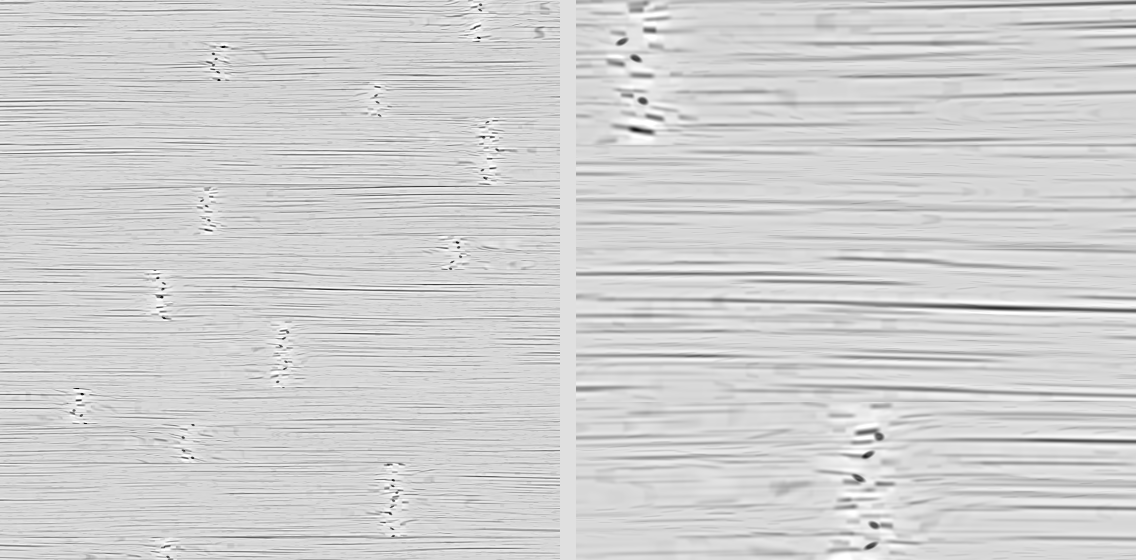
Left: the whole. Right: its middle third, enlarged.
This texture is drawn by a WebGL 2 fragment shader. Its source:

```glsl
#version 300 es
precision highp float;
// Pale grey bamboo strips: fine horizontal fibres, thin seams and one ragged node per strip.
uniform vec2 u_resolution;
out vec4 fragColor;

vec3 hash3(vec3 p) {
  p = fract(p * vec3(0.1031, 0.1030, 0.0973));
  p += dot(p, p.yxz + 33.33);
  return fract((p.xxy + p.yxx) * p.zyx);
}

// Cellular layer of tapered dashes: dark core (positive) inside a light halo (negative)
float fibres(vec2 p, vec2 cell, float thickness, float seed) {
  vec2 q = p / cell;
  float width = max(thickness, 0.5 / u_resolution.y);
  float sum = 0.0;
  for (int j = -1; j <= 1; j++) {
    float row = floor(q.y) + float(j);
    float x = q.x + 40.0 + 20.0 * hash3(vec3(row + 300.0, seed, 7.0)).x;
    vec3 r = hash3(vec3(floor(x), row + 300.0, seed));
    float halfLength = mix(0.25, 0.5, r.x);
    float centre = mix(halfLength, 1.0 - halfLength, fract(r.x * 31.0));
    float along = 1.0 - smoothstep(0.45, 1.0, abs(fract(x) - centre) / halfLength);
    float d = (q.y - row - r.y) * cell.y / width;
    sum += along * r.z * r.z * (exp(-d * d) - 0.35 * exp(-0.2 * d * d));
  }
  return sum;
}

// Small dark pores scattered down the middle of a node
float pores(vec2 p, float seed) {
  float row = floor(p.y / 0.0125);
  vec3 r = hash3(vec3(row + 50.0, seed, 3.0));
  vec2 centre = vec2(0.018 * (r.x - 0.5), (row + 0.3 + 0.4 * r.y) * 0.0125);
  float d = length((p - centre) * vec2(0.8, 1.0));
  return step(0.3, r.z) * (1.0 - smoothstep(0.001, 0.0033, d));
}

void main() {
  vec2 p = gl_FragCoord.xy / u_resolution;

  // Strips of uneven height
  float across = p.y * 11.3 + 0.25 * sin(p.y * 21.0 + 1.0) + 0.3;
  float strip = floor(across);
  vec3 r = hash3(vec3(strip + 11.0, 5.0, 19.0));
  vec3 r2 = hash3(vec3(strip + 31.0, 8.0, 2.0));
  float seed = strip * 9.0 + 4.0;

  // Node position and the disturbed patch around it
  float nodeX = mix(0.12, 0.88, fract(strip * 0.618 + 0.25 * r.x));
  float dx = p.x - nodeX + 0.005 * sin(p.y * 90.0 + strip) + 0.003 * sin(p.y * 230.0);
  float node = exp(-pow(dx / 0.021, 2.0));
  float side = dx * (r.y - 0.5) > 0.0 ? 1.0 : 0.5;
  float patchWidth = mix(0.05, 0.19, r.z * r.z) * side;
  float disturbed = exp(-pow(dx / patchWidth, 2.0));

  // Gentle waves bend long grain; short grain leans near the node
  float wave = 0.003 * sin(p.x * 4.0 + strip * 2.0) + 0.001 * sin(p.x * 13.0 + strip);
  vec2 grain = vec2(p.x, p.y + wave + 0.012 * (r2.x - 0.5) * p.x);
  float lean = 0.25 * (r2.y - 0.5) + 0.08 * sin(p.y * 150.0);
  vec2 bent = vec2(p.x, p.y + lean * dx + 0.0012 * sin(p.x * 70.0 + p.y * 40.0));

  // Calm and busy stretches
  float busy = 0.95 + 0.2 * sin(p.x * 5.0 + strip * 2.4) + 0.3 * (r2.z - 0.5);

  float dark = 0.0;
  dark += 0.58 * busy * (1.0 - 0.75 * disturbed) * fibres(grain, vec2(0.5, 0.009), 0.0014, seed);
  dark += 0.46 * busy * (1.0 - 0.6 * disturbed) * fibres(grain, vec2(0.17, 0.007), 0.0014, seed + 1.0);
  dark += 0.22 * fibres(grain, vec2(0.11, 0.0045), 0.0011, seed + 2.0);
  dark += 0.12 * fibres(bent, vec2(0.02, 0.004), 0.0012, seed + 3.0);
  dark += 0.55 * disturbed * fibres(bent, vec2(0.042, 0.0065), 0.0015, seed + 4.0);
  dark += 1.1 * node * fibres(bent, vec2(0.02, 0.008), 0.0021, seed + 5.0);
  dark += 0.6 * pores(vec2(dx, p.y), seed);

  // Seams between strips
  float nearest = floor(across + 0.5);
  float seamDistance = abs(across - nearest) / 11.3;
  float seamDepth = 0.4 * hash3(vec3(nearest + 3.0, 4.0, 6.0)).x;
  seamDepth *= 0.65 + 0.35 * sin(p.x * 7.0 + nearest * 3.0);
  dark += seamDepth * (exp(-pow(seamDistance / 0.0014, 2.0)) - 0.3 * exp(-pow(seamDistance / 0.0035, 2.0)));

  float tone = 0.836 + 0.014 * (r2.x - 0.5) + 0.06 * node - dark;
  fragColor = vec4(vec3(clamp(tone, 0.08, 1.0)), 1.0);
}
```
